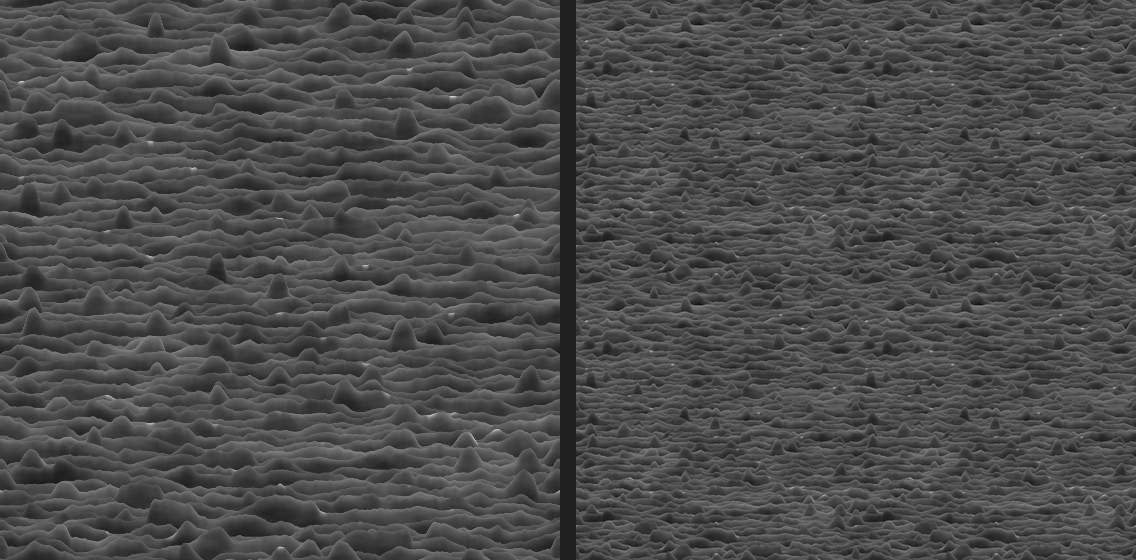
Left: one tile. Right: repeated 2 by 2.
Give the GLSL for this texture, as a Shadertoy shader.

```glsl
const float ROWS = 72.0;
const float HOLLOW_GREY = 0.165;
const float CREST_GREY = 0.405;

float hash(vec2 p) {
    return fract(sin(dot(p, vec2(127.1, 311.7))) * 43758.5453);
}

// Value noise over the unit canvas that wraps after "cells" cells
float wrapNoise(vec2 uv, vec2 cells, float seed) {
    vec2 p = uv * cells;
    vec2 i = floor(p);
    vec2 f = fract(p);
    f = f * f * (3.0 - 2.0 * f);
    vec2 a = mod(i, cells);
    vec2 b = mod(i + 1.0, cells);
    vec2 s = vec2(seed * 1.37, seed * 2.71);
    float low = mix(hash(a + s), hash(vec2(b.x, a.y) + s), f.x);
    float high = mix(hash(vec2(a.x, b.y) + s), hash(b + s), f.x);
    return mix(low, high, f.y);
}

float wrapFbm(vec2 uv, vec2 cells, float seed) {
    float sum = 0.0;
    float weight = 0.5;
    for (int i = 0; i < 5; i++) {
        sum += weight * wrapNoise(uv, cells, seed + float(i) * 5.3);
        cells *= 2.0;
        weight *= 0.5;
    }
    return sum / 0.96875;
}

// Height of a ridge above its row: ragged crest plus rare tall humps
float ridgeHeight(float x, float seed) {
    vec2 line = vec2(x, 0.0);
    float crest = 3.5 * wrapFbm(line, vec2(14.0, 1.0), seed) - 0.7;
    float hump = smoothstep(0.76, 1.0, wrapNoise(line, vec2(18.0, 1.0), seed + 91.0));
    return max(crest, 0.0) + 2.2 * hump;
}

// Grey of a ridge at a depth below its crest
float ridgeShade(vec2 uv, float depth, float seed) {
    vec2 line = vec2(uv.x, 0.0);
    float d = max(depth, 0.0);
    float shade = mix(HOLLOW_GREY, CREST_GREY, exp(-0.9 * d));
    float mist = wrapFbm(uv, vec2(16.0, 36.0), seed + 40.0) - 0.5;
    float tone = wrapNoise(line, vec2(9.0, 1.0), seed + 60.0) - 0.5;
    float glint = wrapNoise(line, vec2(26.0, 1.0), seed + 75.0);
    shade += (0.28 * mist + 0.1 * tone) * mix(0.5, 1.0, exp(-0.6 * d));
    shade += 0.07 * glint * exp(-7.0 * d);
    shade += 0.45 * smoothstep(0.93, 1.0, glint) * exp(-3.5 * d);
    return shade;
}

void mainImage(out vec4 fragColor, in vec2 fragCoord) {
    vec2 uv = fragCoord / iResolution.xy;
    float height = uv.y * ROWS;
    float baseRow = floor(height);
    float edge = 0.6 * ROWS / iResolution.y;
    float grey = HOLLOW_GREY;

    // Paint ridges from the back row to the front row
    for (int i = 0; i < 7; i++) {
        float row = baseRow + 1.0 - float(i);
        float seed = mod(row, ROWS) + 1.0;
        float depth = row + ridgeHeight(uv.x, seed) - height;
        float cover = i == 0 ? 1.0 : smoothstep(-edge, edge, depth);
        if (cover > 0.0) {
            grey = mix(grey, ridgeShade(uv, depth, seed), cover);
        }
    }

    // Broad drift of light across the field
    grey += 0.04 * (wrapNoise(uv, vec2(5.0, 9.0), 7.0) - 0.5);
    fragColor = vec4(vec3(clamp(grey, 0.0, 1.0)), 1.0);
}
```
